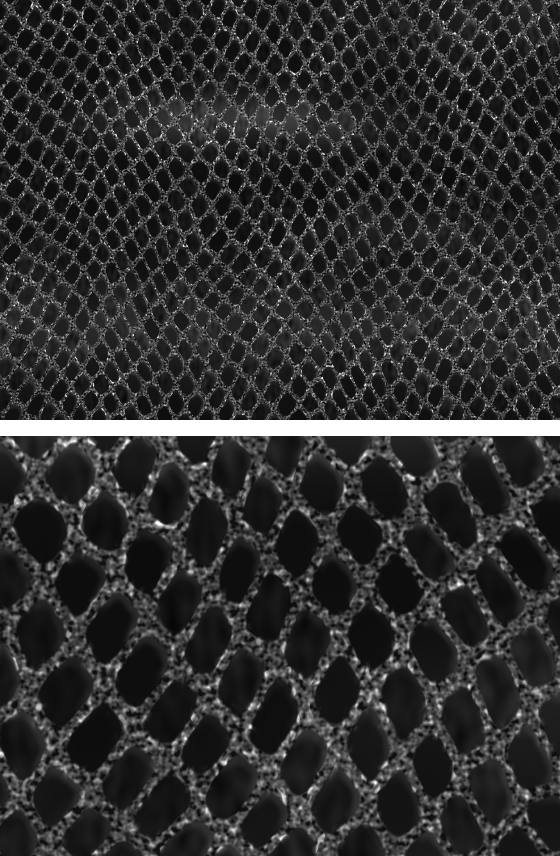
Top, the full canvas; bottom, a detail of the centre.
A Shadertoy shader for this texture:

```glsl
// Black embossed snakeskin: glossy rounded scales in a glittering grey net.
// A staggered lattice is bent into chevrons, its cell borders are rounded
// with a smooth minimum, and gradient noise supplies grain and sheen.

const vec2 PITCH = vec2(0.052, 0.0285);   // scale spacing, row spacing

vec2 hash2(vec2 p) {
    p = vec2(dot(p, vec2(127.1, 311.7)), dot(p, vec2(269.5, 183.3)));
    return 2.0 * fract(sin(p) * 43758.55) - 1.0;
}

float gradientNoise(vec2 p) {
    vec2 i = floor(p), f = p - i;
    vec2 u = f * f * f * (f * (f * 6.0 - 15.0) + 10.0);
    float a = dot(hash2(i), f);
    float b = dot(hash2(i + vec2(1, 0)), f - vec2(1, 0));
    float c = dot(hash2(i + vec2(0, 1)), f - vec2(0, 1));
    float d = dot(hash2(i + 1.0), f - 1.0);
    return mix(mix(a, b, u.x), mix(c, d, u.x), u.y);
}

// Jittered centre of a scale; odd rows are shifted by half a scale
vec2 scaleCentre(vec2 id) {
    vec2 stagger = vec2(0.5 * mod(id.y, 2.0), 0.0);
    return (id + stagger) * PITCH + 0.0042 * hash2(id + 7.0);
}

// Chevron bend of the rows, with slow irregular drift
vec2 bendSkin(vec2 p) {
    vec2 drift = vec2(gradientNoise(p * 3.1 + 4.0), gradientNoise(p * 3.7 + 19.0));
    p += 0.04 * drift;
    p.y -= 0.040 * cos(12.9 * (p.x - 0.71));
    return p * vec2(1.0, 0.73);
}

// Rounded distance to the scale border; also returns the scale's id and centre
float scaleBorder(vec2 q, out vec2 id, out vec2 centre) {
    float nearest = 1e3;
    float row = round(q.y / PITCH.y);
    for (float j = -2.0; j <= 2.0; j++) {
        float r = row + j;
        float column = round(q.x / PITCH.x - 0.5 * mod(r, 2.0));
        for (float i = -1.0; i <= 1.0; i++) {
            vec2 c = scaleCentre(vec2(column + i, r));
            float d = distance(q, c);
            if (d < nearest) {
                nearest = d;
                id = vec2(column + i, r);
                centre = c;
            }
        }
    }
    float sum = 0.0;
    for (float j = -2.0; j <= 2.0; j++) {
        for (float i = -1.0; i <= 1.0; i++) {
            if (i == 0.0 && j == 0.0) continue;
            vec2 c = scaleCentre(id + vec2(i, j));
            float d = dot(0.5 * (c + centre) - q, normalize(c - centre));
            sum += exp(-330.0 * d);
        }
    }
    return -log(sum) / 330.0;
}

// Broad reflections lying across the folds of the skin
float foldLight(vec2 p) {
    float wave = 0.035 * gradientNoise(p * 4.0);
    vec2 band = (p - vec2(0.56, 0.715 + wave)) / vec2(0.30, 0.055);
    float lower = exp(-pow((p.y - 0.22 + wave) / 0.13, 2.0));
    float right = exp(-pow((p.y - 0.45 + wave) / 0.05, 2.0)) * smoothstep(0.6, 0.9, p.x);
    float top = smoothstep(0.75, 1.0, p.y) * smoothstep(0.5, 1.2, p.x);
    return 0.17 * exp(-dot(band, band)) + 0.075 * lower + 0.05 * right + 0.055 * top;
}

void mainImage(out vec4 fragColor, in vec2 fragCoord) {
    vec2 p = fragCoord / iResolution.y;
    vec2 id, centre;
    vec2 q = bendSkin(p);
    float border = scaleBorder(q, id, centre);
    border += 0.0018 * gradientNoise(p * 95.0) - 0.0036;
    float light = foldLight(p);

    // Glossy scales: own tint, streaky sheen and a faint lit edge
    vec2 tint = hash2(id + 31.0);
    vec2 local = q - centre;
    float streaks = gradientNoise(p * vec2(85.0, 45.0) + tint * 9.0);
    float crescent = smoothstep(0.006, 0.001, border) * smoothstep(-0.004, 0.014, local.x + local.y);
    float scaleTone = 0.062 + light * (1.0 + 0.4 * tint.x) + 0.015 * tint.y;
    scaleTone += (0.09 + 0.7 * light) * streaks * smoothstep(-0.5, 0.7, tint.y);
    scaleTone += 0.10 * crescent * (0.5 + 0.5 * tint.x);

    // Grainy net with bright flecks, lit unevenly in broad patches
    float grain = gradientNoise(p * 185.0) + 0.6 * gradientNoise(p * 320.0 + 50.0);
    float patches = gradientNoise(p * 5.0 + 80.0);
    float netTone = 0.245 + 0.5 * light + 0.10 * patches;
    netTone += 0.46 * grain + 0.40 * grain * abs(grain);

    // Glints gather along the rims of the scales
    float rim = exp(-pow((border + 0.0008) / 0.0024, 2.0));
    float glint = smoothstep(0.10, 0.36, gradientNoise(p * vec2(150.0, 105.0) + 12.0));
    float sparkle = glint * rim * (0.45 + 0.55 * smoothstep(-0.3, 0.4, patches));

    float inside = smoothstep(-0.0011, 0.0011, border);
    float tone = mix(max(netTone, 0.06), max(scaleTone, 0.025), inside);
    tone += 0.62 * sparkle * (1.0 - 0.6 * inside);
    fragColor = vec4(vec3(clamp(tone, 0.0, 1.0)), 1.0);
}
```
